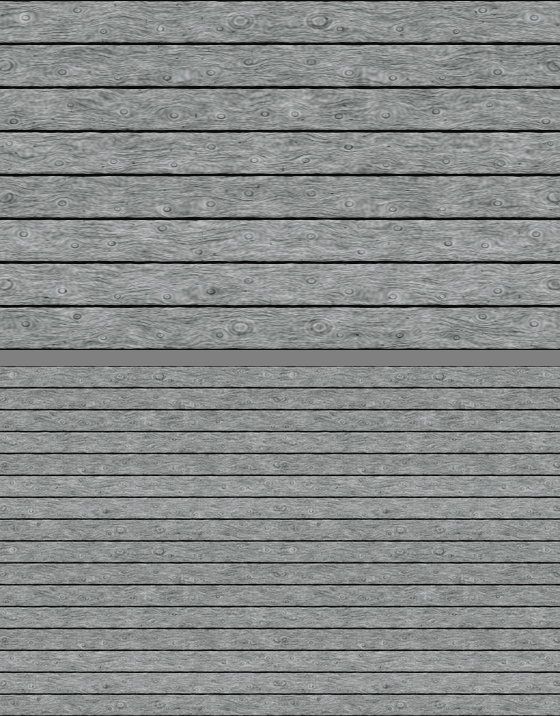
Top, the tile; bottom, the same tile 2 across and 2 down.
Give the GLSL for this texture, as a Shadertoy shader.

```glsl
// Weathered grey timber: eight horizontal planks with knots, wavy grain and dark gaps.

const float PLANKS = 8.0;
const float HALF_SPAN = 6.4;   // half the canvas width, in plank heights
const int KNOTS = 6;           // knots in each half of a plank
const float TAU = 6.2831853;
const vec3 GAP_COLOR = vec3(0.03);
const vec3 DARK_WOOD = vec3(0.38, 0.40, 0.39);
const vec3 PALE_WOOD = vec3(0.66, 0.67, 0.67);

// Board pattern of each row, from the bottom up; some boards recur.
const int BOARD[8] = int[8](0, 1, 2, 1, 3, 4, 1, 0);

vec2 hash2(vec3 p) {
    vec3 q = fract(p * vec3(0.1031, 0.1030, 0.0973));
    q += dot(q, q.yzx + 33.33);
    return fract((q.xx + q.yz) * q.zy);
}

float cornerSlope(vec2 cell, vec2 offset, float period, float seed) {
    float angle = TAU * hash2(vec3(mod(cell.x, period), cell.y + 11.0, seed)).x;
    return dot(vec2(cos(angle), sin(angle)), offset);
}

// Gradient noise that wraps along x after a whole number of cells.
float gradientNoise(vec2 p, float period, float seed) {
    vec2 c = floor(p), f = fract(p);
    vec2 u = f * f * f * (f * (f * 6.0 - 15.0) + 10.0);
    vec2 e = vec2(1.0, 0.0);
    float low = mix(cornerSlope(c, f, period, seed),
                    cornerSlope(c + e.xy, f - e.xy, period, seed), u.x);
    float high = mix(cornerSlope(c + e.yx, f - e.yx, period, seed),
                     cornerSlope(c + e.xx, f - e.xx, period, seed), u.x);
    return mix(low, high, u.y);
}

// Returns grain displacement, ring shade and dark rim of all knots on a board.
vec3 knotField(vec2 q, float board) {
    vec3 field = vec3(0.0);
    for (int i = 0; i < KNOTS; i++) {
        float id = float(i);
        vec2 h = hash2(vec3(id, board, 7.0));
        vec2 center = vec2((id + 0.2 + 0.6 * h.x) * HALF_SPAN / float(KNOTS), 0.2 + 0.6 * h.y);
        float radius = mix(0.055, 0.1, hash2(vec3(id, board, 23.0)).x);
        if (i == 0 && board < 0.5) { center = vec2(0.9, 0.52); radius = 0.2; }
        if (i == KNOTS - 1 && board == 1.0) { center = vec2(6.3, 0.5); radius = 0.17; }

        vec2 d = (q - center) * vec2(0.65, 1.0);
        float r = length(d) / radius;
        float inside = 1.0 - smoothstep(0.8, 1.7, r);
        float rim = 1.0 - smoothstep(0.0, 0.35, abs(r - 0.7));
        field.x -= 0.95 * d.y * exp(-0.28 * r * r);
        field.y += inside * (0.25 + 0.5 * sin(TAU * r * radius * 15.0));
        field.z += rim * (0.55 - 0.45 * d.y / radius) + 0.5 * (1.0 - smoothstep(0.0, 0.3, r));
    }
    return field;
}

// Wood brightness: 0 is dark grain, 1 is pale worn fibre.
float woodTone(float x, float v, float row, float board) {
    vec2 q = vec2(abs(x - 0.5) * 2.0 * HALF_SPAN, v);
    vec3 knot = knotField(q, board);
    float warp = 0.22 * gradientNoise(q * vec2(0.7, 1.6), 64.0, board + 40.0)
               + 0.05 * gradientNoise(q * vec2(2.3, 3.0), 64.0, board + 50.0);
    float g = v + warp + knot.x;

    // Streaks of three lengths follow the bent grain
    float coarse = gradientNoise(vec2(x * 18.0, g * 9.0), 18.0, row + 60.0);
    float medium = gradientNoise(vec2(x * 40.0, g * 19.0), 40.0, row + 70.0);
    float fine = gradientNoise(vec2(x * 130.0, g * 32.0), 130.0, row + 80.0);

    // Thin growth lines, fading in and out along the board
    float wave = 0.5 + 0.5 * sin(TAU * (g * 11.0 + 0.8 * coarse));
    float patches = smoothstep(-0.25, 0.3, gradientNoise(vec2(x * 14.0, v * 3.0), 14.0, row + 90.0));
    float line = wave * wave * wave * patches;

    // Broad weathering and short dark pits
    float stain = gradientNoise(vec2(x * 9.0, v * 2.0), 9.0, row + 100.0);
    float pit = smoothstep(0.38, 0.6, gradientNoise(vec2(x * 90.0, v * 13.0), 90.0, row + 110.0));
    float boardTone = 0.14 * (hash2(vec3(row, 3.0, 5.0)).x - 0.5);

    return 0.73 + boardTone + 0.35 * coarse + 0.55 * medium + 0.55 * fine + 0.2 * stain
         - 0.4 * line - 0.6 * pit + 0.35 * knot.y - 0.75 * knot.z;
}

// Distance from the ragged plank edge; negative inside the gap.
float edgeDistance(float x, float v, float row) {
    float side = step(0.5, v);
    float ragged = 0.012 * gradientNoise(vec2(x * 36.0, side * 5.0 + 0.5), 36.0, row + 120.0)
                 + 0.008 * gradientNoise(vec2(x * 110.0, side * 5.0 + 0.5), 110.0, row + 130.0);
    return min(v, 1.0 - v) - 0.03 - ragged;
}

void mainImage(out vec4 fragColor, in vec2 fragCoord) {
    vec2 uv = fragCoord / iResolution.xy;
    float row = mod(floor(uv.y * PLANKS), PLANKS);
    float v = fract(uv.y * PLANKS);
    float board = float(BOARD[int(row)]);

    float tone = woodTone(uv.x, v, row, board);
    float edge = edgeDistance(uv.x, v, row);

    // Worn light upper edge, shaded lower edge
    float rim = 1.0 - smoothstep(0.0, 0.07, edge);
    tone += rim * mix(-0.35, 0.2, step(0.5, v));

    vec3 wood = mix(DARK_WOOD, PALE_WOOD, clamp(tone, -0.75, 1.25));
    float blur = 0.6 * PLANKS / iResolution.y;
    vec3 color = mix(GAP_COLOR, wood, smoothstep(-blur, blur, edge));
    fragColor = vec4(color, 1.0);
}
```
